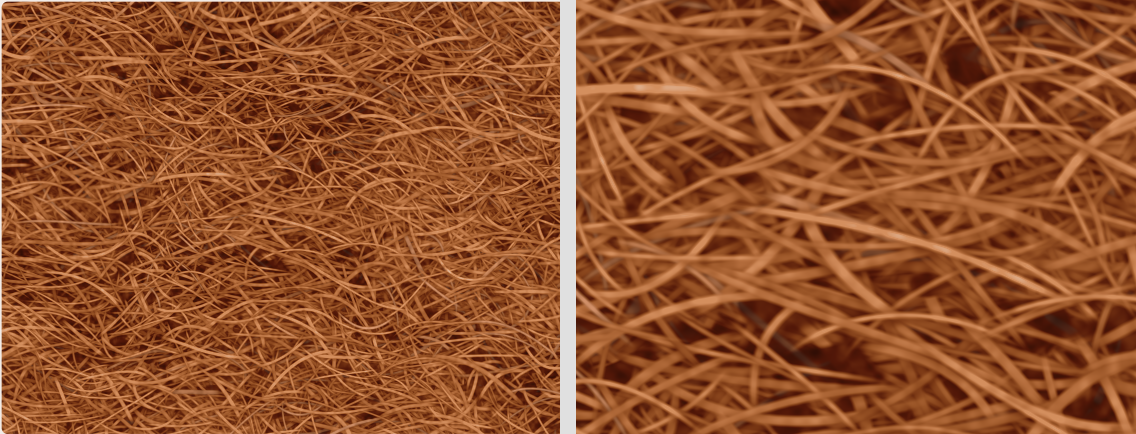
Left, the full canvas; right, a detail of the centre.
Reproduce this texture procedurally as a WebGL 1 fragment shader.

```glsl
precision highp float;
// Matted coconut fibre: many layers of thin curved strands over small dark gaps.
uniform vec2 u_resolution;

// Colour ramp, from the deepest gap to the brightest strand
const vec3 GAP_COLOR    = vec3(0.32, 0.09, 0.03);
const vec3 SHADE_COLOR  = vec3(0.48, 0.22, 0.08);
const vec3 FIBRE_COLOR  = vec3(0.60, 0.33, 0.15);
const vec3 LIGHT_COLOR  = vec3(0.71, 0.43, 0.24);
const vec3 SHINE_COLOR  = vec3(0.83, 0.56, 0.37);
const vec3 PAPER_COLOR  = vec3(0.95, 0.92, 0.90);
const vec3 HUSK_COLOR   = vec3(0.54, 0.38, 0.30);

// Lengths are in canvas heights, tones in steps of the ramp
const int   LAYERS      = 22;
const float HOLE_LAYER  = 15.0;
const vec2  CELL        = vec2(0.100, 0.050);
const float WIDTH_MIN   = 0.0021;
const float WIDTH_MAX   = 0.0046;
const float SOFTNESS    = 0.0019;
const float SHADOW_SIZE = 0.0075;
const float SHADOW      = 0.24;
const float TOP_TONE    = 3.4;
const float DEPTH_DECAY = 0.06;
const float TONE_SPREAD = 1.7;
const float HOLE_DEPTH  = 0.9;
const float WARP        = 0.06;
const float MARGIN      = 0.0038;
const float CORNER      = 0.014;

vec4 hash4(vec2 p) {
  float s = dot(p, vec2(127.1, 311.7));
  return fract(sin(vec4(s, s + 1.7, s + 3.1, s + 5.3)) * vec4(43758.5453, 22578.146, 19642.349, 35791.713));
}

float noise(vec2 p) {
  vec2 i = floor(p), f = fract(p);
  f = f * f * (3.0 - 2.0 * f);
  float low  = mix(hash4(i).x, hash4(i + vec2(1.0, 0.0)).x, f.x);
  float high = mix(hash4(i + vec2(0.0, 1.0)).x, hash4(i + vec2(1.0, 1.0)).x, f.x);
  return mix(low, high, f.y);
}

vec3 ramp(float t) {
  vec3 c = mix(GAP_COLOR, SHADE_COLOR, clamp(t, 0.0, 1.0));
  c = mix(c, FIBRE_COLOR, clamp(t - 1.0, 0.0, 1.0));
  c = mix(c, LIGHT_COLOR, clamp(t - 2.0, 0.0, 1.0));
  c = mix(c, SHINE_COLOR, clamp(t - 3.0, 0.0, 1.0));
  c = mix(c, PAPER_COLOR, clamp(0.5 * t - 2.2, 0.0, 1.0));
  return c * (1.0 + 0.5 * clamp(t, -1.0, 0.0));
}

// Lays one layer of strands over surface = (tone, greyness)
vec2 layStrands(vec2 surface, vec2 p, float layer) {
  float turn = fract(layer * 0.618 + 0.35) - 0.5;
  float angle = turn * (1.0 + 2.6 * abs(turn));
  float ca = cos(angle), sa = sin(angle);
  vec2 q = vec2(ca * p.x + sa * p.y, ca * p.y - sa * p.x) + 0.371 * layer;
  vec2 cell = CELL * (0.8 + 0.9 * fract(layer * 0.37));
  vec2 home = floor(q / cell);
  float base = TOP_TONE * exp(-DEPTH_DECAY * (float(LAYERS - 1) - layer));

  for (int j = -1; j <= 1; j++) {
    for (int i = -1; i <= 1; i++) {
      vec2 id = home + vec2(float(i), float(j));
      vec4 a = hash4(id + layer * 17.3);
      vec4 b = hash4(id + layer * 9.7 + 61.0);

      // Parabolic strand with a tilt, a bend and long faded ends
      vec2 d = q - (id + a.xy) * cell;
      float reach = cell.x * mix(0.5, 0.95, a.z);
      float u = d.x / reach;
      float tilt = (a.w - 0.5) * 0.8;
      float bend = (b.x - 0.5) * cell.y * 1.2;
      float slope = tilt + 2.0 * bend * u / reach;
      float y = (d.y - tilt * d.x - bend * (u * u - 0.33)) / sqrt(1.0 + slope * slope);
      float body = 1.0 - smoothstep(0.6, 1.0, abs(u));
      float width = mix(WIDTH_MIN, WIDTH_MAX, b.y * b.y) * (0.7 + 0.3 * body);

      // Soft shadow just below the strand, then the strand itself
      float shade = 1.0 - smoothstep(width * 0.5, width + SHADOW_SIZE, abs(y + 0.0015));
      surface.x *= 1.0 - SHADOW * shade * body;
      float cover = body * (1.0 - smoothstep(width - SOFTNESS, width + SOFTNESS, abs(y)));
      float across = clamp(y / width, -1.0, 1.0);
      float tone = base + (b.z - 0.5) * TONE_SPREAD + 0.25 - 0.5 * across * across + 0.2 * across;
      surface = mix(surface, vec2(tone, smoothstep(0.93, 0.98, b.w)), cover);
    }
  }
  return surface;
}

// Rounded sheet edge, open on the right side
float sheetMask(vec2 p, float aspect) {
  vec2 low = vec2(MARGIN, 0.0), high = vec2(aspect + 0.1, 1.0 - MARGIN);
  vec2 e = abs(p - 0.5 * (low + high)) - 0.5 * (high - low) + CORNER;
  float d = length(max(e, 0.0)) + min(max(e.x, e.y), 0.0) - CORNER;
  return 1.0 - smoothstep(-0.0015, 0.0015, d);
}

void main() {
  vec2 p = gl_FragCoord.xy / u_resolution.y;
  vec2 flow = vec2(noise(p * 4.0 + 3.0), noise(p * 4.5 + 27.0)) - 0.5;
  vec2 warped = p + WARP * flow;

  // Broad matted patches and the small clustered holes that follow them
  float patches = noise(p * vec2(4.0, 8.0) + 11.0) + 0.5 * noise(p * vec2(11.0, 17.0) + 5.0) - 0.75;
  vec2 slanted = vec2(warped.x + 0.4 * warped.y, warped.y - 0.3 * warped.x);
  float hole = smoothstep(0.56, 0.74, noise(slanted * vec2(36.0, 48.0)) - 0.35 * patches);

  vec2 surface = vec2(0.4, 0.0);
  for (int i = 0; i < LAYERS; i++) {
    float layer = float(i);
    if (layer == HOLE_LAYER) surface.x *= 1.0 - HOLE_DEPTH * hole;
    surface = layStrands(surface, warped, layer);
  }

  // Mottling along the strands and fine grain
  float mottle = noise(slanted * vec2(60.0, 75.0) + 7.0) - 0.5;
  float grain = noise(p * 140.0) - 0.5;
  float tone = surface.x + 0.6 * patches + 0.8 * mottle + 0.9 * grain;

  vec3 color = mix(ramp(tone), HUSK_COLOR * (0.5 + 0.25 * tone), 0.5 * surface.y);
  color = mix(PAPER_COLOR, color, sheetMask(p, u_resolution.x / u_resolution.y));
  gl_FragColor = vec4(color, 1.0);
}
```
